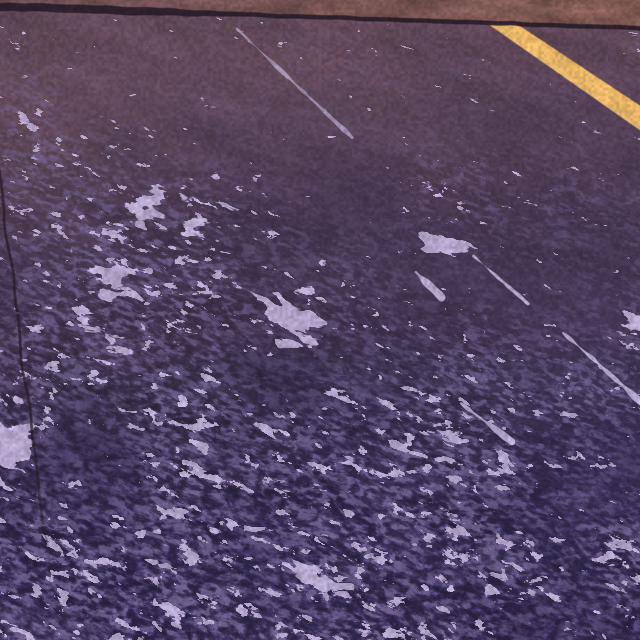
Give the GLSL for this texture, as a three.js fragment shader.

```glsl
// Worn painted floor in dusk light: a warm far edge fading to violet nearby,
// with ragged pale chips, haze, scratches, a crack, a seam and a yellow stripe.
// Chips are thresholded value noise, steered by a map of wear.

#define WARM_COLOR   vec3(0.385, 0.285, 0.345)
#define MID_COLOR    vec3(0.265, 0.210, 0.315)
#define NEAR_COLOR   vec3(0.225, 0.185, 0.345)
#define HAZE_COLOR   vec3(0.450, 0.395, 0.580)
#define CHIP_COLOR   vec3(0.730, 0.675, 0.820)
#define STRIPE_COLOR vec3(0.890, 0.700, 0.400)
#define DARK_COLOR   vec3(0.150, 0.105, 0.150)
#define CHIP_SCALE   48.0
#define PATCH_SCALE  25.0
#define GRAIN        0.10
#define SLANT        0.38

varying vec2 vUv;

float hash(vec2 p) {
  vec3 q = fract(vec3(p.xyx) * 0.1031);
  q += dot(q, q.yzx + 33.33);
  return fract((q.x + q.y) * q.z);
}

float noise(vec2 p) {
  vec2 i = floor(p), f = fract(p);
  f = f * f * (3.0 - 2.0 * f);
  return mix(mix(hash(i), hash(i + vec2(1.0, 0.0)), f.x),
             mix(hash(i + vec2(0.0, 1.0)), hash(i + vec2(1.0, 1.0)), f.x), f.y);
}

float fbm(vec2 p) {
  float sum = 0.0, amp = 0.533;
  for (int i = 0; i < 4; i++) {
    sum += amp * noise(p);
    p = mat2(0.8, 0.6, -0.6, 0.8) * p * 2.03 + 17.3;
    amp *= 0.5;
  }
  return sum;
}

// Soft round spot of wear
float blot(vec2 p, vec2 center, vec2 radius) {
  vec2 d = (p - center) / radius;
  return exp(-dot(d, d));
}

// Broken line from a to b that widens towards b
float scratch(vec2 p, vec2 a, vec2 b, float width) {
  vec2 ab = b - a;
  float t = clamp(dot(p - a, ab) / dot(ab, ab), 0.0, 1.0);
  float d = length(p - a - ab * t) + 0.003 * (noise(p * 70.0) - 0.5);
  float w = width * mix(0.35, 1.0, t) * (0.5 + noise(p * 45.0));
  return 1.0 - smoothstep(w - 0.001, w + 0.0015, d);
}

void main() {
  vec2 p = vUv;

  // Slanted, stretched and warped coordinates shared by all wear
  vec2 dir = vec2(cos(SLANT), -sin(SLANT));
  vec2 q = vec2(dot(p, dir), 1.7 * dot(p, vec2(-dir.y, dir.x)));
  q.y *= 1.0 + 0.25 * p.y;
  q += 0.010 * (vec2(noise(p * 38.0), noise(p * 38.0 + 51.0)) - 0.5);
  float clump = fbm(p * 7.0 + 3.0);
  float fine = fbm(q * 85.0 + 9.0);

  // Floor tone
  float height = p.y + 0.16 * (clump - 0.5) - 0.10 * (p.x - 0.4);
  vec3 color = mix(NEAR_COLOR, MID_COLOR, smoothstep(0.1, 0.6, height));
  color = mix(color, WARM_COLOR, smoothstep(0.55, 0.95, height));
  color *= 0.86 + 0.28 * fbm(q * vec2(9.0, 14.0) + 31.0);

  // Wear map: strong at lower left, thin at top and right
  float nearby = 1.0 - smoothstep(0.15, 0.85, p.y + 0.35 * max(p.x - 0.4, 0.0));
  float wear = nearby * 0.72 + 1.6 * (clump - 0.5);
  wear += 0.45 * blot(p, vec2(0.27, 0.62), vec2(0.22, 0.13));
  wear += 0.40 * blot(p, vec2(0.52, 0.22), vec2(0.15, 0.18));
  wear += 0.30 * blot(p, vec2(0.90, 0.36), vec2(0.12, 0.06));
  wear = clamp(wear, 0.0, 1.15);

  // Bluish haze and dark gaps
  float haze = smoothstep(0.44, 0.72, fine) * (0.12 + 0.75 * wear);
  haze += 0.22 * nearby * smoothstep(0.45, 0.75, fbm(q * 13.0 + 70.0));
  color = mix(color, HAZE_COLOR, clamp(haze, 0.0, 0.85));
  color *= 1.0 - 0.28 * nearby * smoothstep(0.50, 0.28, fine);

  // Small chips
  float limit = mix(0.81, 0.625, wear);
  float chips = smoothstep(limit, limit + 0.045, fbm(q * CHIP_SCALE));

  // Large bare patches
  float bare = blot(p, vec2(0.28, 0.67), vec2(0.085, 0.045));
  bare += blot(p, vec2(0.17, 0.54), vec2(0.055, 0.075));
  bare += blot(p, vec2(0.45, 0.48), vec2(0.065, 0.065));
  bare += blot(p, vec2(0.68, 0.615), vec2(0.050, 0.022));
  bare += blot(p, vec2(0.01, 0.30), vec2(0.060, 0.090));
  bare += blot(p, vec2(0.99, 0.49), vec2(0.035, 0.020));
  bare += 0.8 * blot(p, vec2(0.52, 0.10), vec2(0.080, 0.070));
  limit = mix(0.84, 0.44, min(bare, 1.0));
  chips = max(chips, smoothstep(limit, limit + 0.04, fbm(q * PATCH_SCALE + 40.0)));

  // Scratches
  chips = max(chips, 0.75 * scratch(p, vec2(0.37, 0.955), vec2(0.55, 0.785), 0.0025));
  chips = max(chips, scratch(p, vec2(0.74, 0.600), vec2(0.825, 0.525), 0.003));
  chips = max(chips, scratch(p, vec2(0.88, 0.480), vec2(1.01, 0.365), 0.004));
  chips = max(chips, scratch(p, vec2(0.72, 0.370), vec2(0.80, 0.310), 0.004));
  chips = max(chips, scratch(p, vec2(0.65, 0.575), vec2(0.69, 0.535), 0.006));
  vec3 chipColor = CHIP_COLOR * (0.86 + 0.28 * fbm(p * 60.0));
  color = mix(color, chipColor, chips * 0.93);

  // Crack down the left side
  float crackX = 0.125 * (0.72 - p.y) + 0.006 * (noise(p.yy * 14.0) - 0.5);
  float crack = 1.0 - smoothstep(0.0008, 0.0035, abs(p.x - crackX));
  color = mix(color, DARK_COLOR, 0.75 * crack * smoothstep(0.0, 0.35, p.y));

  // Yellow stripe, cut off by the far seam
  float seamY = 0.990 - 0.034 * p.x + 0.002 * (noise(p.xx * 30.0) - 0.5);
  float lower = p.y - 0.963 + 0.700 * (p.x - 0.762);
  float upper = 0.961 - 0.663 * (p.x - 0.810) - p.y;
  float stripe = smoothstep(-0.002, 0.002, min(min(lower, upper), seamY - p.y));
  color = mix(color, STRIPE_COLOR * (0.88 + 0.22 * fbm(p * 35.0)), stripe);

  // Warm ground beyond the seam, then the seam itself
  vec3 beyond = mix(WARM_COLOR, vec3(0.50, 0.35, 0.32), 0.4 + 0.6 * p.x);
  beyond *= 0.75 + 0.5 * fbm(p * vec2(20.0, 60.0));
  color = mix(color, beyond, smoothstep(-0.001, 0.003, p.y - seamY));
  float seamWidth = mix(0.005, 0.002, smoothstep(0.2, 0.4, p.x));
  float seam = 1.0 - smoothstep(seamWidth, seamWidth + 0.003, abs(p.y - seamY));
  color = mix(color, DARK_COLOR, 0.9 * seam);

  // Fine grain
  color *= 1.0 + GRAIN * 2.0 * (noise(p * 230.0) - 0.5);
  gl_FragColor = vec4(color, 1.0);
}
```
